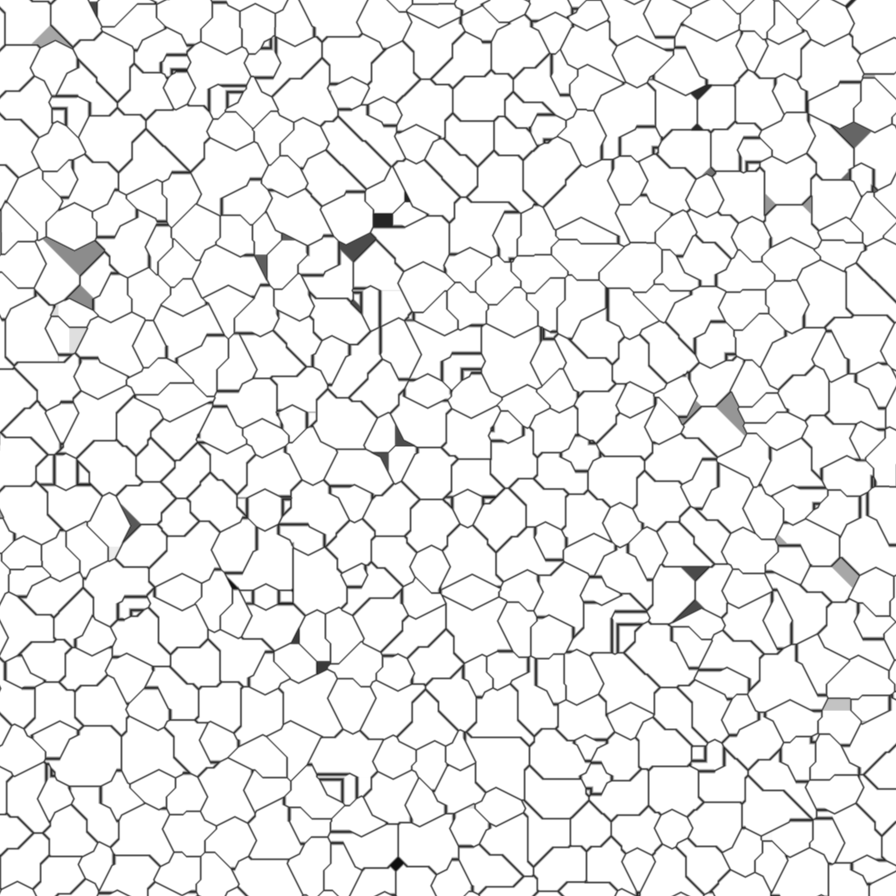
Reproduce this pattern procedurally as a three.js fragment shader.

```glsl
// Irregular cracked paving: a cellular pattern on a jittered grid in which each
// cell measures distance either as a diamond or as a square. The gap between the
// two nearest distances is shaded: thin at seams, flat grey where cells tie.

varying vec2 vUv;

const float CELLS = 22.0;          // cells across the canvas
const float JITTER = 0.92;         // scatter of the cell centres
const float SEAM = 0.064;          // distance gap that fades to white, in cells
const float DIAMOND_SHARE = 0.5;   // share of cells with diamond distance
const float SOFTNESS = 1.0 / 512.0; // width of the smoothing filter, in canvas units
const int TAPS = 3;                // filter samples per axis

const vec3 INK = vec3(0.03);
const vec3 PAPER = vec3(1.0);

vec3 hash3(vec2 p) {
  vec3 q = fract(vec3(p.xyx) * vec3(0.1031, 0.1030, 0.0973));
  q += dot(q, q.yxz + 33.33);
  return fract((q.xxy + q.yzz) * q.zyx);
}

// Diamond (sum of sides) or square (longest side) distance
float cellDistance(vec2 offset, float kind) {
  vec2 a = abs(offset);
  return kind < DIAMOND_SHARE ? a.x + a.y : max(a.x, a.y);
}

// Second nearest minus nearest distance
float seamGap(vec2 p, float jitter) {
  vec2 base = floor(p);
  float nearest = 9.0;
  float second = 9.0;
  for (int y = -2; y <= 2; y++) {
    for (int x = -2; x <= 2; x++) {
      vec2 id = base + vec2(float(x), float(y));
      vec3 rnd = hash3(id + 17.0);
      vec2 centre = id + 0.5 + (rnd.xy - 0.5) * jitter;
      float d = cellDistance(p - centre, rnd.z);
      second = min(second, max(nearest, d));
      nearest = min(nearest, d);
    }
  }
  return second - nearest;
}

float paving(vec2 uv, float cells, float seam) {
  return clamp(seamGap(uv * cells, JITTER) / seam, 0.0, 1.0);
}

void main() {
  // Average a small box of samples to smooth the edges
  float light = 0.0;
  for (int j = 0; j < TAPS; j++) {
    for (int i = 0; i < TAPS; i++) {
      vec2 tap = (vec2(float(i), float(j)) + 0.5) / float(TAPS) - 0.5;
      light += paving(vUv + tap * SOFTNESS, CELLS, SEAM);
    }
  }
  light /= float(TAPS * TAPS);
  gl_FragColor = vec4(mix(INK, PAPER, light), 1.0);
}
```
